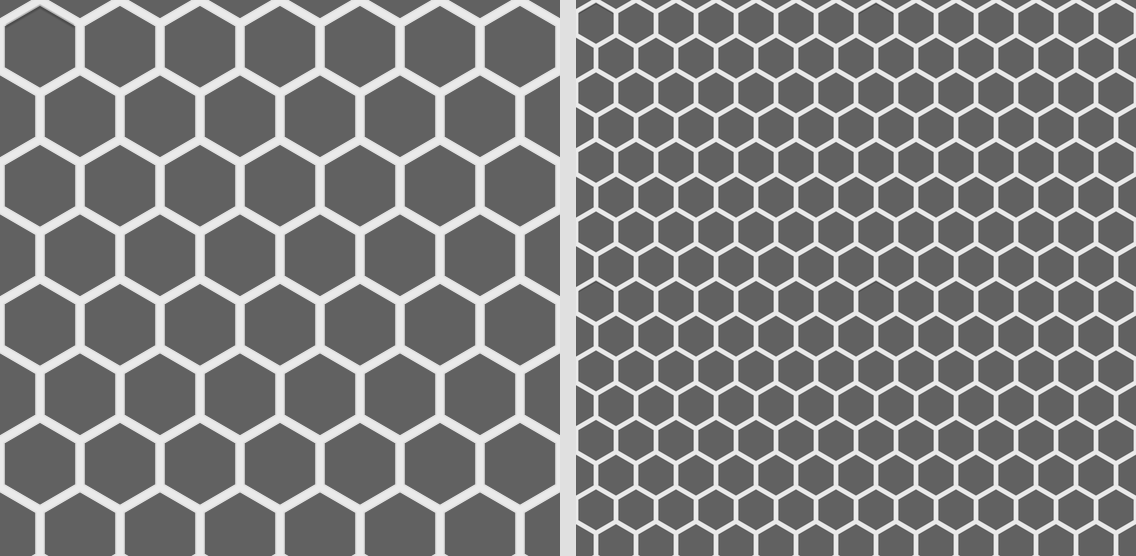
Left, the tile; right, the same tile 2 across and 2 down.
Give the GLSL for this pattern, as a Shadertoy shader.

```glsl
// Honeycomb of dark pointy-top hexagons parted by pale walls, 7 across and 8 rows.
// Each point takes the nearer of two staggered lattices; a hexagonal radius gives the
// wall, its slightly greyer rim, and a soft bruise under the top of one worn cell.

#define COLUMNS 7.0
#define ROWS 8.0            // even, so the stagger wraps
#define ROW_SHIFT 0.327     // height of the lowest row of centres, in rows
#define WALL_WIDTH 0.118    // in cell widths
#define CORE_SHARE 0.62     // part of the wall that is brightest
#define CELL_COLOR vec3(0.38)
#define CORE_COLOR vec3(0.918)
#define RIM_COLOR vec3(0.89)
#define WORN_CELL vec2(0.5, 7.0)  // column and row of the worn cell
#define WORN_DARKNESS 0.25

const float ROW_PITCH = 0.8660254;  // row spacing in cell widths

// Distance from the centre measured toward the nearest side; 0.5 at the cell border
float hexRadius(vec2 p) {
    p = abs(p);
    return max(p.x, 0.5 * p.x + ROW_PITCH * p.y);
}

// Offset from the nearest cell centre
vec2 nearestCell(vec2 p) {
    vec2 period = vec2(1.0, 2.0 * ROW_PITCH);
    vec2 evenRow = mod(p + 0.5 * period, period) - 0.5 * period;
    vec2 oddRow = mod(p, period) - 0.5 * period;
    return dot(evenRow, evenRow) < dot(oddRow, oddRow) ? evenRow : oddRow;
}

// Narrow shadow along the two upper sides of one cell
float wornShadow(vec2 p) {
    vec2 local = p - WORN_CELL * vec2(1.0, ROW_PITCH);
    float side = 0.5 - 0.5 * WALL_WIDTH;
    float upper = 0.5 * abs(local.x) + ROW_PITCH * local.y;
    float band = smoothstep(side - 0.045, side - 0.005, upper)
               * (1.0 - smoothstep(side, side + 0.03, upper));
    return band * (1.0 - smoothstep(side - 0.03, side, abs(local.x)));
}

void mainImage(out vec4 fragColor, in vec2 fragCoord) {
    vec2 uv = fragCoord / iResolution.xy;
    vec2 p = vec2(uv.x * COLUMNS, (uv.y * ROWS - ROW_SHIFT) * ROW_PITCH);
    float blur = 0.6 * COLUMNS / iResolution.x;

    // Distance from the middle line of the nearest wall
    float wallDist = 0.5 - hexRadius(nearestCell(p));
    float halfWall = 0.5 * WALL_WIDTH;
    float halfCore = halfWall * CORE_SHARE;

    float wall = 1.0 - smoothstep(halfWall - blur, halfWall + blur, wallDist);
    float core = 1.0 - smoothstep(halfCore - blur, halfCore + blur, wallDist);

    vec3 color = mix(CELL_COLOR, mix(RIM_COLOR, CORE_COLOR, core), wall);
    color *= 1.0 - WORN_DARKNESS * wornShadow(p);
    fragColor = vec4(color, 1.0);
}
```
